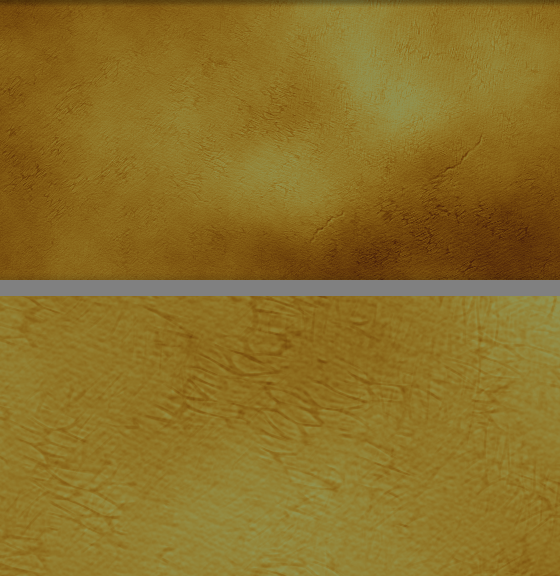
Top, the full canvas; bottom, a detail of the centre.
A Shadertoy shader for this texture:

```glsl
#define SHADOW vec3(0.39, 0.22, 0.04)
#define BODY vec3(0.595, 0.42, 0.055)
#define SHEEN vec3(0.58, 0.54, 0.25)
#define BASE_TONE 0.46
#define TONE_SPREAD 0.95
#define STROKE_SCALE vec2(30.0, 135.0)
#define STROKE_DEPTH 0.23
#define SPECK_SCALE 165.0
#define SPECK_DEPTH 0.15
#define WRINKLE_DEPTH 0.19
#define MOTTLE 0.055
#define CREASE_DEPTH 0.45

vec2 hash2(vec2 p) {
    p = vec2(dot(p, vec2(127.1, 311.7)), dot(p, vec2(269.5, 183.3)));
    return fract(sin(p) * 43758.5);
}

mat2 rotation(float a) {
    return mat2(cos(a), -sin(a), sin(a), cos(a));
}

// Distances to the nearest and second nearest cell point
vec2 cellular(vec2 p) {
    vec2 cell = floor(p), f = fract(p), best = vec2(8.0);
    for (int y = -1; y <= 1; y++)
    for (int x = -1; x <= 1; x++) {
        vec2 o = vec2(x, y);
        float d = length(o + hash2(cell + o) - f);
        best = d < best.x ? vec2(d, best.x) : vec2(best.x, min(best.y, d));
    }
    return best;
}

// Side-lit slope of the cellular height
float relief(vec2 p) {
    return cellular(p + vec2(0.1, 0.4)).x - cellular(p).x;
}

// Thin dark furrow along cell borders, with a faint lit bank
float wrinkle(vec2 p) {
    vec2 f = cellular(p);
    float border = f.y - f.x;
    return 0.5 * smoothstep(0.45, 0.25, border) - 1.4 * smoothstep(0.24, 0.06, border);
}

float glow(vec2 p, vec2 centre, vec2 radius) {
    vec2 d = (p - centre) / radius;
    return exp(-dot(d, d));
}

// Layered sines, turned at each octave
float mottle(vec2 p) {
    float sum = 0.0, amp = 1.0;
    p *= 6.0;
    for (int i = 0; i < 5; i++) {
        sum += amp * sin(p.x + 1.3 * sin(p.y * 0.8)) * sin(p.y + 1.1 * sin(p.x * 0.7));
        p = rotation(0.9) * p * 1.9 + 3.7;
        amp *= 0.78;
    }
    return sum;
}

// Broad light and shade over the sheet
float sheetTone(vec2 p) {
    p += 0.03 * sin(p.yx * 11.0 + 2.0 * sin(p * 7.0));
    float t = 0.48 * glow(p, vec2(1.27, 0.92), vec2(0.26, 0.32));
    t += 0.46 * glow(p, vec2(1.42, 0.66), vec2(0.22, 0.22));
    t += 0.40 * glow(p, vec2(0.97, 0.36), vec2(0.32, 0.17));
    t += 0.38 * glow(p, vec2(1.80, 0.78), vec2(0.22, 0.32));
    t += 0.25 * glow(p, vec2(0.50, 0.60), vec2(0.55, 0.35));
    t -= 0.45 * glow(p, vec2(1.90, 0.10), vec2(0.50, 0.35));
    t -= 0.36 * glow(p, vec2(1.15, 0.06), vec2(0.40, 0.16));
    t -= 0.32 * glow(p, vec2(0.00, 0.35), vec2(0.20, 0.50));
    t -= 0.20 * glow(p, vec2(1.14, 0.60), vec2(0.16, 0.12));
    t -= 0.24 * glow(p, vec2(0.00, 1.00), vec2(0.60, 0.14));
    return BASE_TONE + TONE_SPREAD * t;
}

// Brushed grain and wrinkles: each region has its direction (xy centre, z angle)
float grain(vec2 p) {
    vec3 region[4] = vec3[4](vec3(1.55, 0.85, 1.40), vec3(1.60, 0.20, 0.50),
                             vec3(0.95, 0.50, -0.30), vec3(0.25, 0.50, 0.75));
    vec2 q = p + 0.003 * sin(p.yx * 43.0 + 2.0 * sin(p * 29.0));
    float sum = 0.0;
    for (int i = 0; i < 4; i++) {
        float seed = 19.0 * float(i);
        float weight = 0.2 + 0.9 * glow(p, region[i].xy, vec2(0.48, 0.42));
        float patchy = smoothstep(-0.2, 1.1, mottle(p * 3.3 + seed));
        vec2 r = rotation(region[i].z) * q;
        sum += weight * STROKE_DEPTH * (0.7 + 0.7 * patchy) * relief(r * STROKE_SCALE + seed);
        sum += weight * WRINKLE_DEPTH * patchy * wrinkle(r * vec2(19.0, 62.0) + seed);
    }
    return sum;
}

// Bent fold between a and b: dark groove with a lit lip below
float crease(vec2 p, vec2 a, vec2 b, float bend) {
    vec2 dir = normalize(b - a), d = p - a;
    float along = dot(d, dir) / length(b - a);
    float off = dot(d, vec2(-dir.y, dir.x)) + bend * along * (1.0 - along);
    off += 0.004 * sin(along * 17.0) + 0.002 * sin(along * 53.0);
    float ends = smoothstep(-0.05, 0.2, along) * smoothstep(1.05, 0.8, along);
    ends *= 0.65 + 0.35 * sin(along * 23.0);
    return ends * (0.7 * exp(-pow((off + 0.007) / 0.004, 2.0)) - exp(-pow(off / 0.0035, 2.0)));
}

void mainImage(out vec4 fragColor, in vec2 fragCoord) {
    vec2 p = fragCoord / iResolution.y;
    float t = sheetTone(p) + MOTTLE * mottle(p);

    // Fine surface relief and large folds
    t += grain(p) + SPECK_DEPTH * relief(p * SPECK_SCALE);
    t += CREASE_DEPTH * crease(p, vec2(1.52, 0.355), vec2(1.73, 0.53), 0.10);
    t += CREASE_DEPTH * crease(p, vec2(1.10, 0.13), vec2(1.24, 0.25), -0.05);

    // Colour ramp and dim rims
    t = clamp(t, -0.2, 1.15);
    vec3 colour = mix(mix(SHADOW, BODY, t), mix(BODY, SHEEN, t), t);
    colour *= 1.0 - 0.3 * smoothstep(0.97, 1.0, p.y) - 0.1 * smoothstep(0.03, 0.0, p.y);
    fragColor = vec4(colour, 1.0);
}
```
